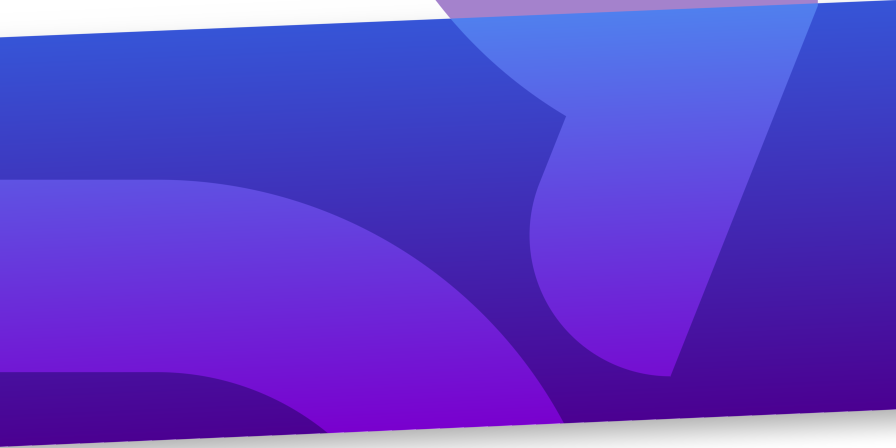
Reproduce this background procedurally as a WebGL 2 fragment shader.

```glsl
#version 300 es
precision highp float;

uniform vec2 u_resolution;
out vec4 outColor;

const vec3 DEEP_TOP = vec3(0.212, 0.333, 0.843);
const vec3 DEEP_BOTTOM = vec3(0.294, 0.0, 0.569);
const vec3 LIGHT_TOP = vec3(0.314, 0.500, 0.933);
const vec3 LIGHT_BOTTOM = vec3(0.475, 0.0, 0.808);
const vec3 LILAC = vec3(0.645, 0.51, 0.80);

const float BAND_SLOPE = 1.0 / 24.0;
const float BAND_BOTTOM = 0.0026;
const float BAND_HEIGHT = 0.914;
const float OUTER_RADIUS = 1.0286;
const float INNER_RADIUS = 0.599;

// Antialiased coverage of a signed distance
float coverage(float dist, float pixel) {
  return 1.0 - smoothstep(-0.5 * pixel, 0.5 * pixel, dist);
}

// Capsule that starts at center and runs without end along axis
float rayCapsule(vec2 p, vec2 center, vec2 axis, float radius) {
  vec2 q = p - center;
  return length(q - axis * max(dot(q, axis), 0.0)) - radius;
}

// Arch: a ring whose upper part continues flat to the left
float arch(vec2 p, vec2 center, float inner, float outer) {
  vec2 left = vec2(-1.0, 0.0);
  float outerDist = rayCapsule(p, center, left, outer);
  float innerDist = rayCapsule(p, center, left, inner);
  return max(outerDist, -innerDist);
}

// Slanted blade: half capsule joined to a disc, cut along its right side
float blade(vec2 p, vec2 center, vec2 axis, float radius, float cut) {
  vec2 discCenter = vec2(1.789, 1.625);
  float disc = length(p - discCenter) - OUTER_RADIUS;
  float body = min(disc, rayCapsule(p, center, axis, radius));
  float side = dot(p - center, vec2(axis.y, -axis.x)) - cut;
  return max(max(body, side), p.x - 1.8255);
}

// White page with a soft shadow below the band and a faint one above
float pageShade(float below, float above) {
  float lower = 0.33 * (1.0 - smoothstep(-0.031, 0.086, below));
  float upper = 0.04 * exp(-max(above, 0.0) / 0.018);
  return 1.0 - (below > 0.0 ? lower : upper);
}

void main() {
  vec2 p = gl_FragCoord.xy / u_resolution.y;
  float pixel = 1.4 / u_resolution.y;

  // Height above the slanted lower edge of the band
  float height = p.y - BAND_BOTTOM - BAND_SLOPE * p.x;
  float above = height - BAND_HEIGHT;
  float depth = clamp(1.0 - height / BAND_HEIGHT, 0.0, 1.0);

  vec3 deep = mix(DEEP_TOP, DEEP_BOTTOM, depth);
  vec3 light = mix(LIGHT_TOP, LIGHT_BOTTOM, depth);

  float archDist = arch(p, vec2(0.3516, -0.4297), INNER_RADIUS, OUTER_RADIUS);
  vec2 bladeAxis = normalize(vec2(0.3695, 0.929));
  float bladeDist = blade(p, vec2(1.497, 0.475), bladeAxis, 0.315, 0.116);
  float bladeMask = coverage(bladeDist, pixel);
  float lightMask = max(coverage(archDist, pixel), bladeMask);

  // The blade shows as lilac where it leaves the band
  vec3 page = vec3(pageShade(-height, above));
  page = mix(page, LILAC, bladeMask * step(0.0, height));

  vec3 band = mix(deep, light, lightMask);
  float bandMask = coverage(max(-height, above), pixel);
  outColor = vec4(mix(page, band, bandMask), 1.0);
}
```
